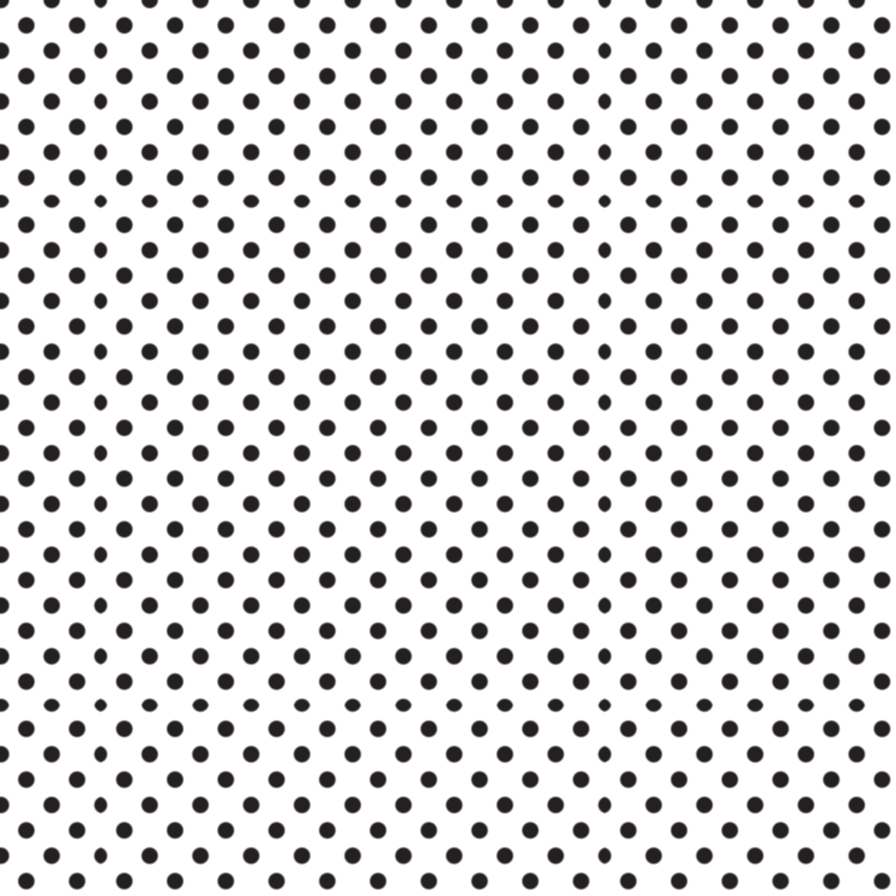
Reproduce this pattern procedurally as a WebGL 2 fragment shader.

```glsl
#version 300 es
precision highp float;
// Staggered black polka dots on white, in square tiles whose seams pinch the dots.

#define TILE_SIZE 0.5625              // side of one tile
#define TILE_ORIGIN vec2(0.1124, 0.2129) // a corner where seams cross
#define STEPS_PER_TILE 20.0           // half-pitch steps across a tile
#define HALF_PITCH 0.02832            // distance between neighbouring rows
#define DOT_RADIUS 0.0091
#define EDGE_SOFTNESS 0.0018          // half width of the blurred rim
#define INK vec3(0.14, 0.122, 0.126)
#define PAPER vec3(1.0)

uniform vec2 u_resolution;
out vec4 fragColor;

// Distance from p to the nearest point of a square grid.
float gridDistance(vec2 p, float pitch) {
    return length(p - pitch * floor(p / pitch + 0.5));
}

// Signed distance to dots on two interleaved square grids.
float staggeredDots(vec2 p) {
    float pitch = 2.0 * HALF_PITCH;
    float evenRows = gridDistance(p, pitch);
    float oddRows = gridDistance(p - HALF_PITCH, pitch);
    return min(evenRows, oddRows) - DOT_RADIUS;
}

void main() {
    vec2 uv = gl_FragCoord.xy / u_resolution.y;

    // The lattice is slightly larger than its tile, so seam dots become lenses.
    float overhang = 0.5 * (STEPS_PER_TILE * HALF_PITCH - TILE_SIZE);
    vec2 tilePos = mod(uv - TILE_ORIGIN, TILE_SIZE);
    float dist = staggeredDots(tilePos + overhang);

    // Soft rim, never sharper than one pixel.
    float rim = max(EDGE_SOFTNESS, 0.75 / u_resolution.y);
    float ink = 1.0 - smoothstep(-rim, rim, dist);
    fragColor = vec4(mix(PAPER, INK, ink), 1.0);
}
```
